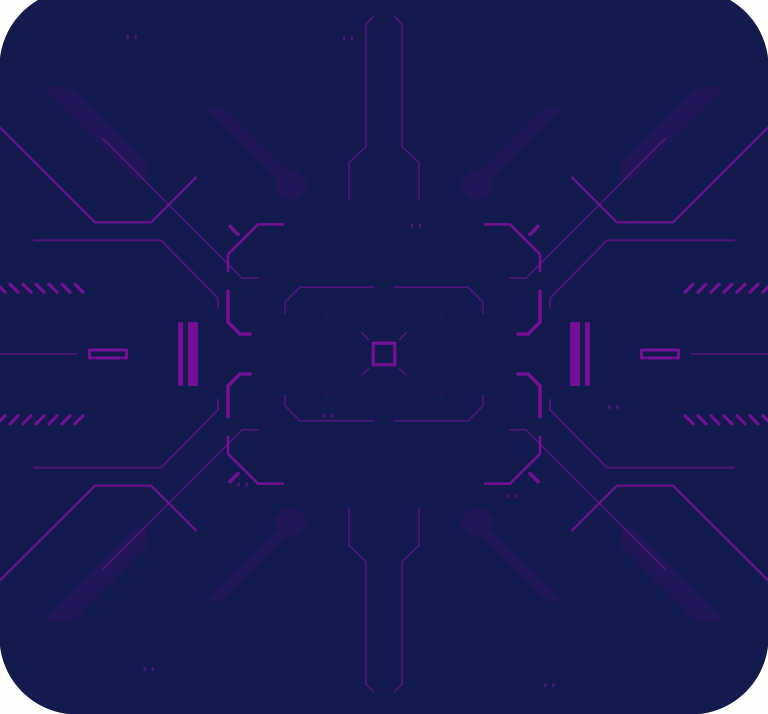
Give the GLSL for this background, as a Shadertoy shader.

```glsl
const vec2 DESIGN = vec2(768.0, 716.0);
const vec3 NAVY = vec3(0.07, 0.10, 0.305);
const vec3 SHADOW = vec3(0.13, 0.09, 0.345);
const vec3 VIOLET = vec3(0.36, 0.07, 0.51);
const vec3 MAGENTA = vec3(0.46, 0.06, 0.59);
const vec3 PAPER = vec3(0.995);

float fill(float d, float px) {
    return clamp(0.5 - d / px, 0.0, 1.0);
}

float stroke(float d, float width, float px) {
    return fill(abs(d) - 0.5 * width, px);
}

float segment(vec2 p, vec2 a, vec2 b) {
    vec2 ap = p - a, ab = b - a;
    return length(ap - ab * clamp(dot(ap, ab) / dot(ab, ab), 0.0, 1.0));
}

float path(vec2 p, vec2 a, vec2 b, vec2 c, vec2 d) {
    return min(segment(p, a, b), min(segment(p, b, c), segment(p, c, d)));
}

float box(vec2 p, vec2 halfSize) {
    vec2 d = abs(p) - halfSize;
    return length(max(d, 0.0)) + min(max(d.x, d.y), 0.0);
}

float hash(vec2 cell) {
    vec3 v = fract(cell.xyx * vec3(0.1031, 0.103, 0.0973));
    v += dot(v, v.yzx + 33.33);
    return fract((v.x + v.y) * v.z);
}

// Broad translucent struts behind the line work
float struts(vec2 q, float px) {
    float slope = q.x - q.y;
    float outer = max(box(q - vec2(287.5, 221.5), vec2(50.5, 46.5)),
                      (abs(slope - 59.0) - 15.0) * 0.707);
    float inner = max(box(q - vec2(136.0, 208.5), vec2(43.0, 39.5)),
                      (abs(slope + 77.0) - 8.5) * 0.707);
    vec2 k = abs(q - vec2(93.0, 169.0));
    float knob = max(max(k.x - 16.0, k.y - 14.0), (k.x + k.y - 20.0) * 0.707);
    return fill(min(outer, min(inner, knob)), px);
}

// Barely visible guides
float guides(vec2 q, float px) {
    float d = path(q, vec2(384, 338), vec2(326, 338), vec2(193, 203), vec2(193, 190));
    d = min(d, segment(q, vec2(193, 190), vec2(208, 172)));
    d = min(d, segment(q, vec2(299, 345), vec2(267, 313)));
    d = min(d, path(q, vec2(270, 93), vec2(251, 93), vec2(209, 51), vec2(200, 51)));
    d = min(d, path(q, vec2(230, 93), vec2(212, 93), vec2(176, 57), vec2(176, 46)));
    float frame = stroke(box(q, vec2(58.0, 40.0)), 1.0, px) * 0.5;
    float corner = fill(box(q - vec2(58.0, 40.0), vec2(2.0)), px);
    return max(stroke(d, 1.4, px) * 0.5, max(frame, corner));
}

// Dotted column and side fields
float dots(vec2 q, float px) {
    vec2 cell = mod(q, 8.0) - 4.0;
    float column = step(q.x, 16.0) * step(120.0, q.y);
    float sides = step(190.0, q.x) * step(q.y, 150.0);
    return fill(length(cell) - 0.8, px) * max(column, sides * 0.4);
}

// Thin circuit lines
float fineLines(vec2 q, float px) {
    float column = path(q, vec2(18, 331), vec2(18, 208), vec2(35, 192), vec2(35, 154));
    column = min(column, segment(q, vec2(11, 338), vec2(18, 331)));
    float frame = path(q, vec2(11, 67), vec2(84, 67), vec2(99, 52), vec2(99, 41));
    float diagonal = min(segment(q, vec2(281, 216), vec2(142, 76)),
                         segment(q, vec2(142, 76), vec2(126, 76)));
    float axis = segment(q, vec2(307, 0), vec2(390, 0));
    float cross = segment(q, vec2(22, 21), vec2(15.5, 14.5));
    float thin = stroke(min(min(column, frame), min(diagonal, min(axis, cross))), 1.4, px);
    float rail = path(q, vec2(350, 114), vec2(223, 114), vec2(166, 56), vec2(166, 46));
    return max(thin, stroke(rail, 2.0, px) * 0.85);
}

// Heavy brackets, bars and hatching
float boldShapes(vec2 q, float px) {
    float wing = path(q, vec2(390, 233), vec2(289, 132), vec2(233, 132), vec2(188, 177));
    float upper = path(q, vec2(101, 130), vec2(126, 130), vec2(156, 100), vec2(156, 83));
    float lower = path(q, vec2(156, 63), vec2(156, 32), vec2(144, 20), vec2(134, 20));
    float tick = segment(q, vec2(154, 128), vec2(146, 120));
    float ink = max(stroke(wing, 2.0, px), stroke(upper, 2.5, px));
    ink = max(ink, stroke(min(lower, tick), 3.5, px));
    vec2 h = vec2(q.x - 13.0 * clamp(round((q.x - 305.0) / 13.0), 0.0, 6.0), q.y);
    ink = max(ink, stroke(segment(h, vec2(301, 62), vec2(309, 70)), 3.2, px));
    float bars = min(box(q - vec2(191.0, 0.0), vec2(5.0, 32.0)),
                     box(q - vec2(203.5, 0.0), vec2(2.5, 32.0)));
    ink = max(ink, fill(bars, px));
    ink = max(ink, stroke(box(q - vec2(276.0, 0.0), vec2(18.5, 4.0)), 3.0, px));
    return max(ink, stroke(box(q, vec2(10.8)), 3.2, px));
}

// Sparse pairs of small signal marks
float signals(vec2 p, float px) {
    vec2 cell = floor(p / 96.0);
    vec2 jitter = vec2(hash(cell + 7.0), hash(cell + 19.0)) - 0.5;
    vec2 m = mod(p, 96.0) - 48.0 - jitter * 50.0;
    m.x = abs(m.x) - 4.0;
    return fill(box(m, vec2(1.2, 2.0)), px) * step(0.86, hash(cell));
}

void mainImage(out vec4 fragColor, in vec2 fragCoord) {
    float px = DESIGN.x / iResolution.x;
    vec2 p = (fragCoord / iResolution.xy - 0.5) * DESIGN - vec2(0.0, 3.0);
    vec2 q = abs(p);

    vec3 color = mix(NAVY, SHADOW, struts(q, px));
    color = mix(color, SHADOW, max(guides(q, px), dots(q, px) * 0.5));
    color = mix(color, VIOLET, fineLines(q, px));
    color = mix(color, MAGENTA, max(boldShapes(q, px), signals(p, px) * 0.6));

    // Rounded panel edge
    float panel = box(p - vec2(0.0, 2.0), vec2(384.0, 363.0) - 77.0) - 77.0;
    float outside = 1.0 - fill(panel - 0.5 * px, px);
    fragColor = vec4(mix(color, PAPER, outside), 1.0);
}
```
